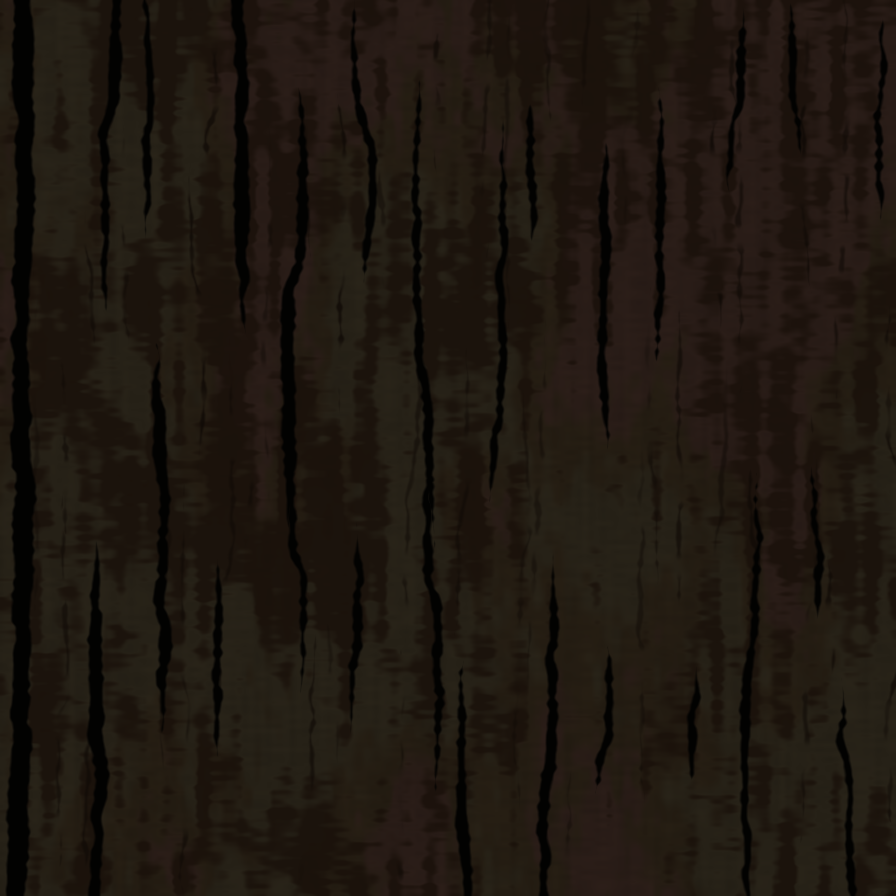
Reproduce this texture procedurally as a three.js fragment shader.

```glsl
varying vec2 vUv;

float hash(vec2 p) {
  return fract(sin(dot(p, vec2(127.1, 311.7))) * 43758.5453);
}

float noise(vec2 p) {
  vec2 cell = floor(p);
  vec2 f = fract(p);
  f = f * f * (3.0 - 2.0 * f);
  return mix(mix(hash(cell), hash(cell + vec2(1.0, 0.0)), f.x),
             mix(hash(cell + vec2(0.0, 1.0)), hash(cell + vec2(1.0, 1.0)), f.x), f.y);
}

float fbm(vec2 p) {
  float sum = 0.0;
  float amp = 0.5;
  for (int i = 0; i < 4; i++) {
    sum += amp * noise(p);
    p = p * 2.03 + 17.3;
    amp *= 0.5;
  }
  return sum / 0.9375;
}

// Tapered vertical split with a wandering path, one sideways jog and ragged rims
float crack(vec2 uv, vec2 centre, float halfLength, float halfWidth, float seed) {
  float y = uv.y - centre.y;
  float path = centre.x + 0.018 * (noise(vec2(uv.y * 5.0, seed)) - 0.5);
  path += 0.005 * (noise(vec2(uv.y * 45.0, seed + 40.0)) - 0.5);
  float jog = (hash(vec2(seed, 9.0)) - 0.5) * halfLength;
  path += 0.022 * (hash(vec2(seed, 5.0)) - 0.5) * smoothstep(-0.02, 0.02, y - jog);
  float t = y / halfLength;
  float width = halfWidth * (1.0 - t * t * t * t);
  width *= 0.7 + 0.6 * noise(vec2(uv.y * 14.0, seed + 80.0));
  width += 0.0035 * (noise(uv * vec2(45.0, 140.0) + seed) - 0.5);
  return 1.0 - smoothstep(width - 0.0018, width + 0.0022, abs(uv.x - path));
}

void main() {
  vec2 uv = vUv;

  // Board tones in broad, upright patches
  float tone = fbm(uv * vec2(7.0, 3.0) + 3.0) + 0.12 * (noise(uv * vec2(90.0, 45.0)) - 0.5);
  vec3 wood = mix(vec3(0.15, 0.13, 0.09), vec3(0.14, 0.11, 0.07), smoothstep(0.38, 0.48, tone));
  wood = mix(wood, vec3(0.16, 0.11, 0.09), smoothstep(0.51, 0.60, tone));

  // Fine grain and short cross ticks
  float grain = noise(uv * vec2(150.0, 9.0));
  float ticks = noise(uv * vec2(55.0, 190.0));
  wood *= 1.0 + 0.08 * (grain - 0.5) + 0.10 * (ticks - 0.5);

  // Brown stains broken into streaks
  float blotch = fbm(uv * vec2(6.0, 5.0) + 31.0);
  float streak = 0.5 * noise(uv * vec2(75.0, 9.0) + 12.0) + 0.25 * ticks
               + 0.25 * noise(uv * vec2(50.0, 55.0));
  float stain = smoothstep(0.50, 0.72, streak + 0.9 * (blotch - 0.47));
  wood = mix(wood, vec3(0.095, 0.06, 0.035), 0.8 * stain);

  // Faint hairline splits, interrupted along their length
  float hairlines = 0.0;
  for (int i = 0; i < 44; i++) {
    float id = float(i);
    float column = mod(id, 22.0);
    float row = floor(id / 22.0);
    vec2 centre = vec2((column + hash(vec2(id, 21.0))) / 22.0,
                       0.5 * row + 0.5 * hash(vec2(id, 22.0)));
    float split = crack(uv, centre, mix(0.05, 0.22, hash(vec2(id, 23.0))), 0.0018, id + 100.0);
    float gaps = smoothstep(0.25, 0.65, noise(vec2(uv.y * 38.0, id)));
    hairlines = max(hairlines, split * gaps * mix(0.35, 0.85, hash(vec2(id, 24.0))));
  }
  wood = mix(wood, vec3(0.06, 0.038, 0.022), hairlines);

  // Deep cracks: the first column runs the full height
  float deep = 0.0;
  for (int i = 0; i < 28; i++) {
    float id = float(i);
    float column = mod(id, 14.0);
    float row = floor(id / 14.0);
    float size = hash(vec2(id, 3.0));
    vec2 centre = vec2((column + 0.2 + 0.6 * hash(vec2(id, 1.0))) / 14.0,
                       0.25 + 0.5 * row + 0.34 * (hash(vec2(id, 2.0)) - 0.5));
    float halfLength = mix(0.06, 0.27, size);
    float halfWidth = mix(0.0035, 0.0075, size * hash(vec2(id, 4.0)) + 0.2 * size);
    if (column < 0.5) {
      centre.x = 0.02;
      halfLength = 3.0;
      halfWidth = 0.0095;
      id = 0.0;
    }
    deep = max(deep, crack(uv, centre, halfLength, halfWidth, id));
  }
  vec3 color = mix(wood, vec3(0.008, 0.007, 0.004), deep);

  gl_FragColor = vec4(color, 1.0);
}
```
